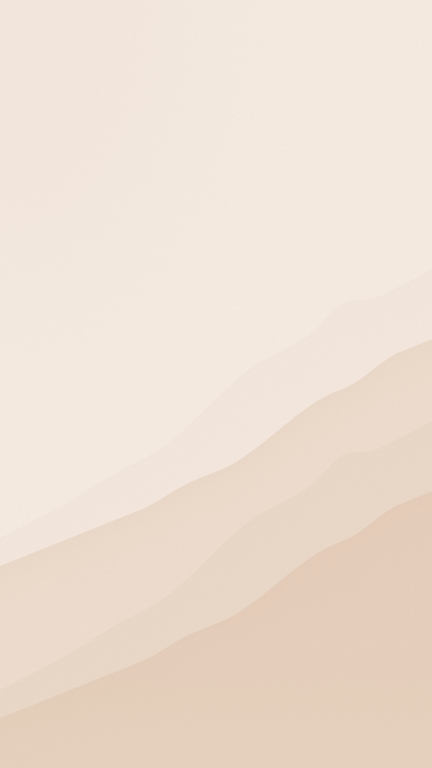
A WebGL 1 fragment shader for this background:

```glsl
precision highp float;
uniform vec2 u_resolution;

const vec3 SKY = vec3(0.953, 0.914, 0.873);
const vec3 SKY_BLUSH = vec3(0.949, 0.898, 0.859);
const vec3 PALE_BAND = vec3(0.949, 0.902, 0.863);
const vec3 SAND_BAND = vec3(0.926, 0.857, 0.800);
const vec3 DUSK_BAND = vec3(0.910, 0.840, 0.780);
const vec3 CLAY = vec3(0.898, 0.805, 0.733);
const vec3 CLAY_BASE = vec3(0.894, 0.816, 0.737);
const float UPPER_BASE = 0.2995;
const float LOWER_BASE = 0.263;
const float PAIR_DROP = 0.198;      // second pair of ridges sits this far below
const float SHADE_DEPTH = 0.035;
const float SHADE_AMOUNT = 0.016;
const float GRAIN_CELLS = 110.0;    // across the width
const float GRAIN_AMOUNT = 0.007;

// Wavy crest of the paler ridges, x from 0 to 1
float upperRidge(float x) {
  float bump = (x - 0.792) / 0.051;
  return UPPER_BASE + 0.2925 * x
    + 0.0065 * smoothstep(0.139, 0.289, x)
    + 0.0469 * smoothstep(0.347, 0.613, x)
    + 0.0039 * smoothstep(0.694, 0.810, x)
    + 0.0169 * exp(-bump * bump);
}

// Smoother crest of the darker ridges
float lowerRidge(float x) {
  return LOWER_BASE + 0.225 * x
    + 0.0104 * smoothstep(0.324, 0.451, x)
    + 0.0417 * smoothstep(0.509, 0.775, x)
    + 0.0182 * smoothstep(0.799, 0.926, x);
}

vec2 hash2(vec2 p) {
  vec2 q = vec2(dot(p, vec2(127.1, 311.7)), dot(p, vec2(269.5, 183.3)));
  return fract(sin(q) * 43758.5);
}

// Distance to the nearest scattered point
float cellNoise(vec2 p) {
  vec2 cell = floor(p);
  float nearest = 2.0;
  for (int j = -1; j <= 1; j++) {
    for (int i = -1; i <= 1; i++) {
      vec2 neighbour = cell + vec2(float(i), float(j));
      nearest = min(nearest, distance(p, neighbour + hash2(neighbour)));
    }
  }
  return nearest;
}

// Lays a band below a crest, with a soft shade along its edge
vec3 layBand(vec3 under, vec3 band, float depth, float shade) {
  float edge = 0.75 / u_resolution.y;
  vec3 tint = band - shade * exp(-max(depth, 0.0) / SHADE_DEPTH) * vec3(0.8, 1.0, 1.15);
  return mix(under, tint, smoothstep(-edge, edge, depth));
}

void main() {
  vec2 uv = gl_FragCoord.xy / u_resolution;
  float upper = upperRidge(uv.x) - uv.y;
  float lower = lowerRidge(uv.x) - uv.y;

  // Sky with a faint blush in the top left corner
  float blush = 1.0 - smoothstep(0.0, 0.6, length((uv - vec2(0.0, 1.0)) * vec2(0.8, 1.0)));
  vec3 color = mix(SKY, SKY_BLUSH, blush);

  // Bands from back to front
  vec3 clay = mix(CLAY_BASE, CLAY, smoothstep(0.02, 0.22, uv.y));
  color = layBand(color, PALE_BAND, upper, 0.003);
  color = layBand(color, SAND_BAND, lower, SHADE_AMOUNT);
  color = layBand(color, DUSK_BAND, upper - PAIR_DROP, 0.003);
  color = layBand(color, clay, lower - PAIR_DROP, 0.5 * SHADE_AMOUNT);

  // Paper grain
  vec2 paper = uv * vec2(1.0, u_resolution.y / u_resolution.x) * GRAIN_CELLS;
  color += GRAIN_AMOUNT * (cellNoise(paper) - 0.5);
  gl_FragColor = vec4(color, 1.0);
}
```
